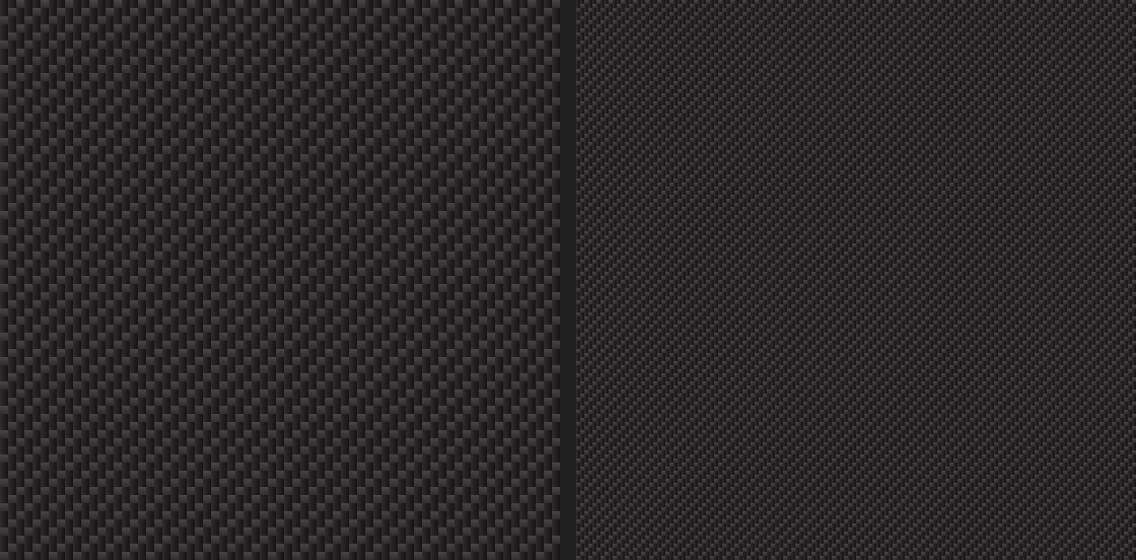
Left, the tile; right, the same tile 2 across and 2 down.
This texture is drawn by a Shadertoy shader. Its source:

```glsl
// Carbon fibre twill: dark upright tows passing over two cells and under one lighter cross tow.

const float REPEATS = 23.0;      // twill repeats across and down
const float TWILL = 3.0;         // cells in one repeat
const int SAMPLES = 4;           // antialiasing samples per axis

const vec3 WARP_LIT = vec3(0.182, 0.174, 0.178);    // left side of an upright tow
const vec3 WARP_SHADE = vec3(0.080, 0.072, 0.074);  // right side of an upright tow
const vec3 WEFT_LIT = vec3(0.280, 0.272, 0.274);    // top of a cross tow
const vec3 WEFT_SHADE = vec3(0.182, 0.178, 0.180);  // bottom of a cross tow

// Colour of the weave at a point given in cells
vec3 weave(vec2 p) {
    vec2 cell = floor(p);
    vec2 local = fract(p);

    // The cross tow surfaces one cell further right on each higher row
    float phase = mod(cell.x - cell.y, TWILL);
    bool weftOnTop = phase < 0.5 || phase > TWILL - 0.5;

    // Each tow is shaded across its own width
    vec3 warp = mix(WARP_LIT, WARP_SHADE, local.x);
    vec3 weft = mix(WEFT_SHADE, WEFT_LIT, local.y);
    return weftOnTop ? weft : warp;
}

void mainImage(out vec4 fragColor, in vec2 fragCoord) {
    vec2 cellsPerPixel = REPEATS * TWILL / iResolution.xy;
    vec2 corner = fragCoord - 0.5;

    // Average over the pixel to smooth the block edges
    vec3 color = vec3(0.0);
    for (int y = 0; y < SAMPLES; y++) {
        for (int x = 0; x < SAMPLES; x++) {
            vec2 offset = (vec2(x, y) + 0.5) / float(SAMPLES);
            color += weave((corner + offset) * cellsPerPixel);
        }
    }
    fragColor = vec4(color / float(SAMPLES * SAMPLES), 1.0);
}
```
